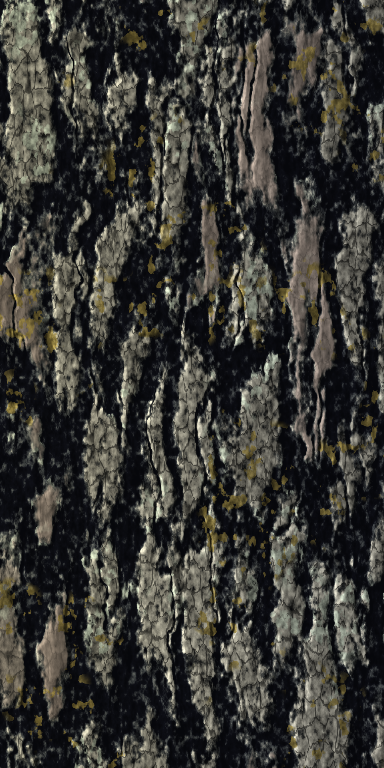
Reproduce this texture procedurally as a Shadertoy shader.

```glsl
float hash(vec2 p) {
    vec3 q = fract(vec3(p.xyx) * 0.1031);
    q += dot(q, q.yzx + 33.33);
    return fract((q.x + q.y) * q.z);
}

float noise(vec2 p) {
    vec2 i = floor(p), f = fract(p);
    f = f * f * (3.0 - 2.0 * f);
    return mix(mix(hash(i), hash(i + vec2(1, 0)), f.x),
               mix(hash(i + vec2(0, 1)), hash(i + vec2(1, 1)), f.x), f.y);
}

float fbm(vec2 p) {
    float sum = 0.0, amp = 0.533;
    for (int i = 0; i < 4; i++) {
        sum += amp * noise(p);
        p = p * 2.03 + 17.3;
        amp *= 0.5;
    }
    return sum;
}

// x: gap between the two nearest cell centres, y: random cell id
vec2 cells(vec2 p) {
    vec2 base = floor(p);
    float near = 9.0, second = 9.0, id = 0.0;
    for (int y = -1; y <= 1; y++)
    for (int x = -1; x <= 1; x++) {
        vec2 c = base + vec2(x, y);
        float d = length(c + vec2(hash(c), hash(c + 71.7)) - p);
        if (d < near) {
            second = near;
            near = d;
            id = hash(c + 31.1);
        } else {
            second = min(second, d);
        }
    }
    return vec2(second - near, id);
}

// Bends the vertical grain and frays the plate borders
vec2 warp(vec2 p) {
    vec2 slow = vec2(fbm(p * vec2(4.0, 2.5)), fbm(p * vec2(5.0, 3.0) + 40.0)) - 0.5;
    vec2 fine = vec2(fbm(p * vec2(32.0, 18.0) + 9.0), fbm(p * vec2(30.0, 20.0) + 63.0)) - 0.5;
    return p + slow * vec2(0.12, 0.3) + fine * vec2(0.035, 0.09);
}

// x: height of the bark, y: plate id
vec2 bark(vec2 p) {
    vec2 w = warp(p);
    vec2 plate = cells(w * vec2(8.5, 2.0) + 5.0);
    float streak = fbm(w * vec2(30.0, 5.0)) - 0.5;
    float swell = fbm(p * vec2(6.0, 1.8) + 80.0) - 0.5;
    float chips = fbm(p * vec2(45.0, 28.0) + 3.0) - 0.5;
    float h = smoothstep(0.03, 0.52, plate.x + streak * 0.8 + swell * 0.5 + chips * 0.35);
    float fissure = smoothstep(0.0, 0.04, abs(fbm(w * vec2(8.0, 1.4) + 23.0) - 0.5));
    return vec2(h * mix(0.15, 1.0, fissure), plate.y);
}

void mainImage(out vec4 fragColor, in vec2 fragCoord) {
    vec2 p = fragCoord / iResolution.x + 2.0;
    float side = p.x - 2.0;
    vec2 surface = bark(p);
    float h = surface.x;
    float slope = h - bark(p + vec2(-0.006, 0.005)).x;
    float grain = fbm(p * vec2(95.0, 62.0)) - 0.5;
    float fibre = fbm(p * vec2(75.0, 12.0) + 50.0) - 0.5;
    float bare = smoothstep(0.74, 0.78, surface.y) * smoothstep(0.4, 0.7, h);

    // Black furrows, dark crust, pale plates
    float level = h + grain * mix(1.5, 0.3, bare);
    vec3 wood = mix(vec3(0.41, 0.395, 0.35), vec3(0.42, 0.375, 0.335), bare);
    wood *= 0.88 + 0.25 * hash(vec2(surface.y * 91.0, 4.0));
    vec3 col = mix(vec3(0.04, 0.043, 0.062), vec3(0.17, 0.177, 0.175), smoothstep(0.08, 0.5, level));
    col = mix(col, wood, smoothstep(0.4, 0.88, level));
    col *= 1.0 + grain * mix(1.4, 0.5, bare) + fibre * 0.7;

    // Thin cracks between flakes
    vec2 flakeUv = p + vec2(fibre, grain) * 0.03;
    float crack = 1.0 - smoothstep(0.02, 0.14, cells(flakeUv * vec2(30.0, 17.0)).x);
    col *= 1.0 - crack * mix(0.5, 0.15, bare) * smoothstep(0.3, 0.7, h);

    // Grey-green lichen and small yellow tufts
    float patches = smoothstep(0.53, 0.64, fbm(p * vec2(9.0, 5.0) + 130.0) + 0.06 * (0.5 - side));
    float specks = smoothstep(0.0, 0.13, fbm(p * vec2(65.0, 45.0) + 210.0) - 0.5);
    float lichen = patches * specks * smoothstep(0.2, 0.5, h) * (1.0 - 0.8 * bare);
    col = mix(col, vec3(0.53, 0.55, 0.48) * (1.0 + grain), lichen * 0.85);
    float tufts = smoothstep(0.64, 0.7, fbm(p * vec2(38.0, 30.0) + 310.0))
                * smoothstep(0.5, 0.6, fbm(p * 5.0 + 370.0));
    col = mix(col, vec3(0.42, 0.36, 0.17) * (1.0 + grain), tufts * 0.8);

    // Light from the upper left, cooler shade on the right
    col *= clamp(1.0 + slope * 1.1, 0.45, 1.5);
    col *= mix(vec3(1.1, 1.11, 1.08), vec3(0.93, 0.95, 0.99), smoothstep(0.0, 0.9, side));
    fragColor = vec4(max(col, vec3(0.025, 0.028, 0.042)), 1.0);
}
```
